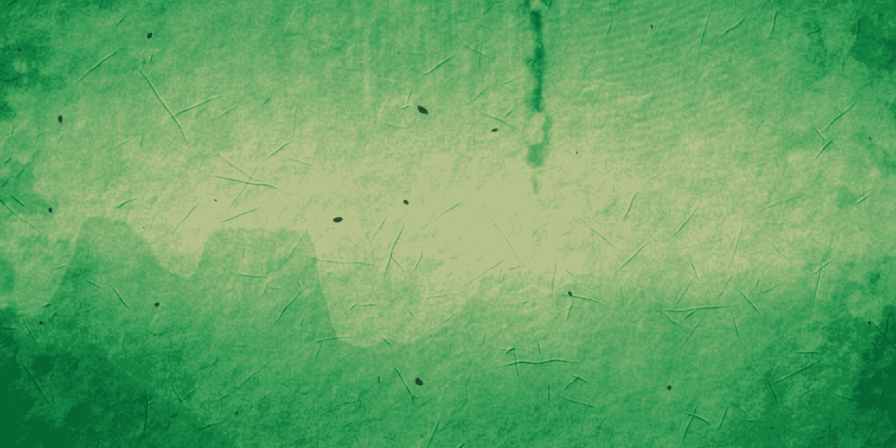
Reproduce this texture procedurally as a WebGL 1 fragment shader.

```glsl
precision highp float;
// Weathered green plaster: a pale worn band between darker painted edges.
// A broad tone field is layered with paint patches, embossed relief, stains,
// scratches, pits and fine grain, then mapped through a green colour ramp.
uniform vec2 u_resolution;

#define BASE_TONE 0.73
#define TOP_FADE 0.40
#define BOTTOM_FADE 0.38
#define SIDE_FADE 0.30
#define PATCH_DEPTH 0.15
#define MOTTLE 0.34
#define RELIEF 0.42
#define GRAIN 0.13
#define SCRATCH_DARK 0.30
#define SCRATCH_WIDTH 0.0035
#define PIT_SIZE 0.011

float hash(vec2 p) {
  p = fract(p * vec2(0.1731, 0.2317));
  p += dot(p, p.yx + 23.19);
  return fract((p.x + p.y) * p.x * 47.3);
}

float noise(vec2 p) {
  vec2 i = floor(p), f = fract(p);
  f = f * f * (3.0 - 2.0 * f);
  return mix(mix(hash(i), hash(i + vec2(1, 0)), f.x),
             mix(hash(i + vec2(0, 1)), hash(i + vec2(1, 1)), f.x), f.y);
}

float fbm(vec2 p) {
  float sum = 0.0, amp = 0.53;
  for (int i = 0; i < 4; i++) {
    sum += amp * noise(p);
    p = mat2(1.6, 1.2, -1.2, 1.6) * p + 7.3;
    amp *= 0.5;
  }
  return sum;
}

mat2 turn(float a) { return mat2(cos(a), -sin(a), sin(a), cos(a)); }

// Plaster height: fine lumps plus a few flaked plateaus
float height(vec2 p) {
  float flakes = smoothstep(0.66, 0.69, fbm(p * 9.0 + 31.0));
  return fbm(p * 30.0) + 0.22 * flakes;
}

// Tapered, slightly bent strokes; dark groove with a pale lip beside it
float scratches(vec2 p, float scale, float seed, float tilt, float spread) {
  float w = max(SCRATCH_WIDTH, 1.0 / u_resolution.y) * scale;
  vec2 q = p * scale;
  float sum = 0.0;
  for (int j = -1; j <= 1; j++)
    for (int i = -1; i <= 1; i++) {
      vec2 id = floor(q) + vec2(i, j);
      float a = hash(id + seed), b = hash(id + seed + 41.7), c = hash(id + seed + 83.1);
      vec2 d = turn(tilt + spread * (c - 0.5)) * (q - id - vec2(a, b));
      d.y += 0.25 * (b - 0.5) * d.x * d.x + 0.04 * (noise(q * 5.0) - 0.5);
      float len = 0.12 + 0.75 * a * a;
      float taper = smoothstep(len, len * 0.3, abs(d.x)) * step(0.35, fract(c * 17.0));
      float groove = smoothstep(w, 0.0, abs(d.y));
      float lip = smoothstep(w, 0.0, abs(d.y - 1.3 * w));
      sum += taper * (groove - 0.45 * lip) * (0.4 + 0.6 * b);
    }
  return sum;
}

// Sparse ragged pits
float pits(vec2 p) {
  vec2 q = p * 5.0, id = floor(q);
  float a = hash(id + 5.3), b = hash(id + 61.9);
  vec2 d = (fract(q) - 0.2 - 0.6 * vec2(a, b)) / 5.0;
  d = turn(6.0 * b) * d * vec2(0.7, 1.2);
  float r = PIT_SIZE * (0.25 + 0.75 * a * b) * step(0.45, hash(id + 17.0));
  float ragged = length(d) + 0.009 * (noise(p * 90.0) - 0.5);
  return smoothstep(r, r - 0.005, ragged) * step(0.001, r);
}

// Upper outline of the darker paint along the bottom
float paintLine(float x) {
  float y = 0.31 + 0.19 * smoothstep(0.07, 0.2, x) - 0.09 * smoothstep(0.27, 0.4, x);
  y += 0.07 * smoothstep(0.42, 0.5, x) - 0.24 * smoothstep(0.68, 0.77, x);
  return y + 0.13 * smoothstep(0.92, 1.12, x) + 0.05 * smoothstep(1.6, 2.0, x);
}

vec3 ramp(float t) {
  vec3 c = mix(vec3(0.02, 0.40, 0.20), vec3(0.08, 0.52, 0.26), smoothstep(-0.15, 0.08, t));
  c = mix(c, vec3(0.20, 0.61, 0.33), clamp((t - 0.08) / 0.12, 0.0, 1.0));
  c = mix(c, vec3(0.47, 0.69, 0.43), clamp((t - 0.20) / 0.27, 0.0, 1.0));
  return mix(c, vec3(0.67, 0.75, 0.52), clamp((t - 0.47) / 0.20, 0.0, 1.2));
}

void main() {
  vec2 p = gl_FragCoord.xy / u_resolution.y;
  p.x += 1.0 - 0.5 * u_resolution.x / u_resolution.y;
  float cloud = fbm(p * 3.5 + 11.0) - 0.5, rough = fbm(p * 22.0 + 3.0) - 0.5;
  float side = abs(p.x - 1.0);

  // Broad light and dark fields
  float tone = BASE_TONE - TOP_FADE * smoothstep(0.52, 1.05, p.y + 0.15 * cloud);
  tone -= BOTTOM_FADE * smoothstep(0.46, -0.02, p.y + 0.2 * cloud);
  tone -= SIDE_FADE * side * side * side;
  tone += MOTTLE * (0.6 * cloud + 0.45 * rough * (0.6 + side));

  // Paint patches, crisp on the left and worn to the right
  float soft = mix(0.006, 0.07, smoothstep(0.9, 1.7, p.x));
  float line = paintLine(p.x) + 0.10 * cloud + 0.05 * rough;
  tone -= PATCH_DEPTH * smoothstep(-soft, soft, line - p.y);
  float corner = 0.25 - 0.7 * max(p.x - 0.2, 0.0) + 0.12 * cloud + 0.04 * rough;
  tone -= 0.09 * smoothstep(-0.008, 0.008, corner - p.y);

  // Vertical stains, corner blotches and faint trowel arcs
  float streak = fbm(p * vec2(50.0, 7.0));
  float stain = exp(-pow((p.x - 1.2 - 0.04 * rough) / 0.018, 2.0)) * smoothstep(0.38, 0.75, p.y);
  tone -= stain * 0.45 * smoothstep(0.35, 0.65, fbm(p * 26.0));
  tone -= 0.35 * (streak - 0.45) * smoothstep(0.6, 1.0, p.y) * smoothstep(0.55, 0.1, abs(p.x - 0.95));
  tone -= 0.16 * smoothstep(0.52, 0.66, fbm(p * 16.0 + 50.0)) * smoothstep(0.6, 1.0, side);
  float arcs = sin(length(p - vec2(1.2, 1.75)) * 330.0 + 9.0 * cloud);
  tone += 0.03 * arcs * smoothstep(0.4, 0.1, length(p - vec2(1.5, 0.92)));

  // Surface relief, marks and grain
  tone += RELIEF * (height(p) - height(p + vec2(-0.004, 0.005)));
  float marks = scratches(p, 5.0, 3.0, -0.5, 1.2) + scratches(p, 9.0, 19.0, 0.8, 1.0);
  marks += 0.8 * scratches(p, 7.0, 37.0, 1.5, 0.5) * smoothstep(0.45, 0.8, p.y);
  marks += scratches(p, 12.0, 53.0, -0.6, 2.5) * smoothstep(0.6, 0.3, p.y);
  tone -= SCRATCH_DARK * marks * smoothstep(0.3, 0.6, fbm(p * 5.0 + 70.0));
  tone += GRAIN * (noise(p * 210.0) - 0.5);

  vec3 color = mix(ramp(tone), vec3(0.07, 0.22, 0.13), 0.85 * pits(p));
  gl_FragColor = vec4(color, 1.0);
}
```
